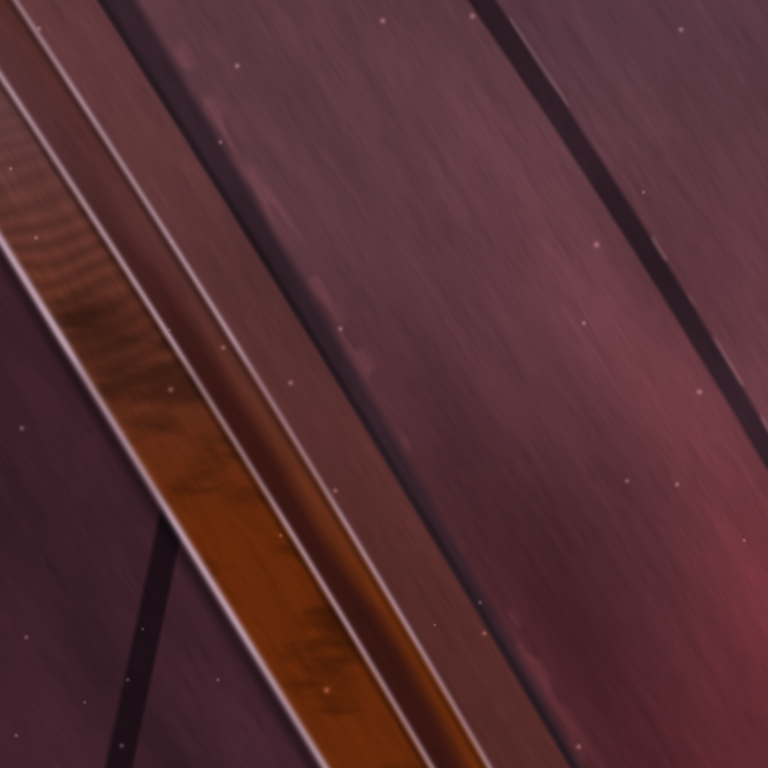
Write a WebGL 1 fragment shader that draws this texture.

```glsl
precision highp float;
// Dark varnished planks crossed by a diagonal moulding with bright bevels.
// Each seam is a shallow curve x(t), t measured down from the top; smooth masks
// layer the wood, then stretched noise, ripples and dust add the surface detail.
uniform vec2 u_resolution;

float hash(vec2 p) {
  p = fract(p * vec2(123.34, 345.45));
  p += dot(p, p + 34.35);
  return fract(p.x * p.y);
}

float noise(vec2 p) {
  vec2 i = floor(p), f = fract(p);
  f = f * f * (3.0 - 2.0 * f);
  return mix(mix(hash(i), hash(i + vec2(1.0, 0.0)), f.x),
             mix(hash(i + vec2(0.0, 1.0)), hash(i + vec2(1.0)), f.x), f.y);
}

float fbm(vec2 p) {
  float sum = 0.0, amp = 0.5;
  for (int i = 0; i < 4; i++) {
    sum += amp * noise(p);
    p = p * 2.03 + 17.1;
    amp *= 0.5;
  }
  return sum;
}

// Soft step from 0 to 1 across a seam.
float edge(float d, float soft) {
  return smoothstep(-soft, soft, d);
}

float ridge(float d, float width) {
  return exp(-d * d / (width * width));
}

// Sparse bright specks, one candidate per cell.
float dust(vec2 p, float cells) {
  vec2 id = floor(p * cells);
  vec2 centre = 0.2 + 0.6 * vec2(hash(id + 3.7), hash(id + 9.2));
  float r = length(fract(p * cells) - centre) / cells;
  return step(0.86, hash(id + 21.3)) * ridge(r, 0.0015 + 0.0025 * hash(id + 5.1));
}

void main() {
  vec2 uv = gl_FragCoord.xy / u_resolution;
  float x = uv.x, t = 1.0 - uv.y;
  vec2 p = vec2(x, t);

  // Signed horizontal distance to every seam, left to right.
  float outer = x - (-0.192 + 0.615 * t);
  float middle = x - (-0.064 + 0.667 * t - 0.040 * t * t);
  float inner = x - (0.020 + 0.660 * t - 0.042 * t * t);
  float channel = x - (0.126 + 0.640 * t - 0.024 * t * t);
  float gap = x - (0.609 + 0.690 * t - 0.085 * t * t);

  // Wood grain runs along the planks.
  vec2 g = vec2(dot(p, vec2(0.85, -0.53)), dot(p, vec2(0.53, 0.85)));
  float grain = fbm(g * vec2(90.0, 9.0)) - 0.47;
  float cloud = fbm(g * vec2(9.0, 4.0) + 5.0) - 0.47;
  float fine = noise(g * vec2(260.0, 45.0)) - 0.5;

  // Wide planks: cool above, redder below and along the right-hand gap.
  vec3 plank = mix(vec3(0.365, 0.225, 0.26), vec3(0.315, 0.155, 0.18),
                   smoothstep(0.1, 1.0, t));
  plank += vec3(0.075, 0.025, 0.025) * ridge(gap + 0.06, 0.11) * smoothstep(0.05, 0.6, t);
  plank += vec3(0.06, 0.01, 0.015) * smoothstep(0.75, 1.0, x) * smoothstep(0.55, 0.85, t);
  plank -= vec3(0.04, 0.03, 0.03) * ridge(channel - 0.10, 0.10) * smoothstep(0.25, 0.7, t);
  plank *= 1.0 + 0.25 * cloud;
  vec3 right = mix(vec3(0.34, 0.215, 0.255), vec3(0.39, 0.22, 0.255), smoothstep(0.0, 0.5, t));
  plank = mix(plank, right * (1.0 + 0.2 * cloud), edge(gap - 0.02, 0.006));

  // Dark gap and the shadowed channel, with faintly worn right lips.
  float gapWidth = 0.036 - 0.010 * t;
  float gapMask = edge(gap, 0.005) * edge(gapWidth - gap, 0.006);
  vec3 col = mix(plank, vec3(0.185, 0.115, 0.145) * (1.0 + 0.5 * cloud), gapMask);
  float wear = smoothstep(0.5, 0.75, noise(g * vec2(70.0, 26.0)));
  col += 0.09 * wear * ridge(gap - gapWidth - 0.002, 0.004);
  float channelWidth = 0.052 - 0.035 * t;
  float shade = 1.0 - smoothstep(channelWidth - 0.012, channelWidth + 0.010, channel);
  col = mix(col, vec3(0.185, 0.12, 0.15) * (1.0 + 0.5 * cloud), shade * 0.93);
  col += vec3(0.06, 0.035, 0.035) * wear * ridge(channel - channelWidth - 0.014, 0.013);

  // Flat strip beside the channel.
  vec3 strip = mix(vec3(0.365, 0.215, 0.225), vec3(0.325, 0.165, 0.155), smoothstep(0.0, 0.9, t));
  strip *= 1.0 + 0.15 * cloud;
  col = mix(strip, col, edge(channel, 0.004));
  col *= 1.0 - 0.25 * ridge(channel - 0.006, 0.006);

  // Narrow bevel: dark on the left, amber on the right lower down.
  float across = clamp(middle / (middle - inner), 0.0, 1.0);
  vec3 amber = mix(vec3(0.34, 0.185, 0.18), vec3(0.42, 0.175, 0.05), smoothstep(0.3, 0.9, t));
  vec3 umber = mix(vec3(0.33, 0.19, 0.20), vec3(0.22, 0.085, 0.07), smoothstep(0.05, 0.6, t));
  vec3 bevel = mix(umber, amber, smoothstep(0.3, 0.75, across + 0.4 * cloud));
  col = mix(bevel, col, edge(inner, 0.003));

  // Broad polished face with cross ripples and dark figure.
  vec3 face = mix(vec3(0.38, 0.235, 0.24), vec3(0.36, 0.175, 0.125), smoothstep(0.1, 0.45, t));
  face = mix(face, vec3(0.39, 0.155, 0.04), smoothstep(0.43, 0.72, t));
  float ripple = sin(235.0 * (t + 0.3 * x) + 5.0 * noise(p * 14.0));
  face *= 1.0 + 0.08 * ripple * ridge(t - 0.34, 0.16);
  float figure = fbm(p * vec2(9.0, 22.0) + 2.0);
  face *= 1.0 - 0.3 * smoothstep(0.45, 0.75, figure) * smoothstep(0.3, 0.45, t);
  face *= 1.0 - 0.28 * ridge(length((p - vec2(0.13, 0.44)) * vec2(1.0, 1.4)), 0.06);
  col = mix(face, col, edge(middle, 0.003));

  // Shaded lower-left boards split by a slanted joint.
  vec3 lower = vec3(0.235, 0.125, 0.16) * (1.0 + 0.45 * cloud);
  float joint = edge(x - 0.137 - 0.215 * (1.0 - t), 0.005)
              * edge(0.172 + 0.210 * (1.0 - t) - x, 0.004);
  lower = mix(lower, vec3(0.11, 0.06, 0.085), joint);
  lower *= 1.0 - 0.35 * ridge(outer + 0.012, 0.012);
  col = mix(lower, col, edge(outer, 0.003));

  // Grain and dust, then the glossy edges on top.
  col *= 1.0 + 0.16 * grain + 0.06 * fine;
  col += vec3(0.22, 0.17, 0.18) * dust(p, 15.0) * (1.0 - gapMask);
  float gleam = 0.8 + 0.4 * noise(vec2(t * 16.0, 2.0));
  vec3 shine = vec3(0.70, 0.58, 0.63);
  col *= 1.0 - 0.3 * ridge(middle + 0.009, 0.005) - 0.25 * ridge(inner + 0.009, 0.005);
  col = mix(col, shine, clamp(gleam * 0.92 * ridge(outer - 0.001, 0.0065), 0.0, 1.0));
  col = mix(col, shine, clamp(gleam * 0.72 * ridge(middle, 0.005), 0.0, 1.0));
  col = mix(col, shine, clamp(gleam * 0.68 * ridge(inner, 0.0048), 0.0, 1.0));
  gl_FragColor = vec4(clamp(col, 0.0, 1.0), 1.0);
}
```
